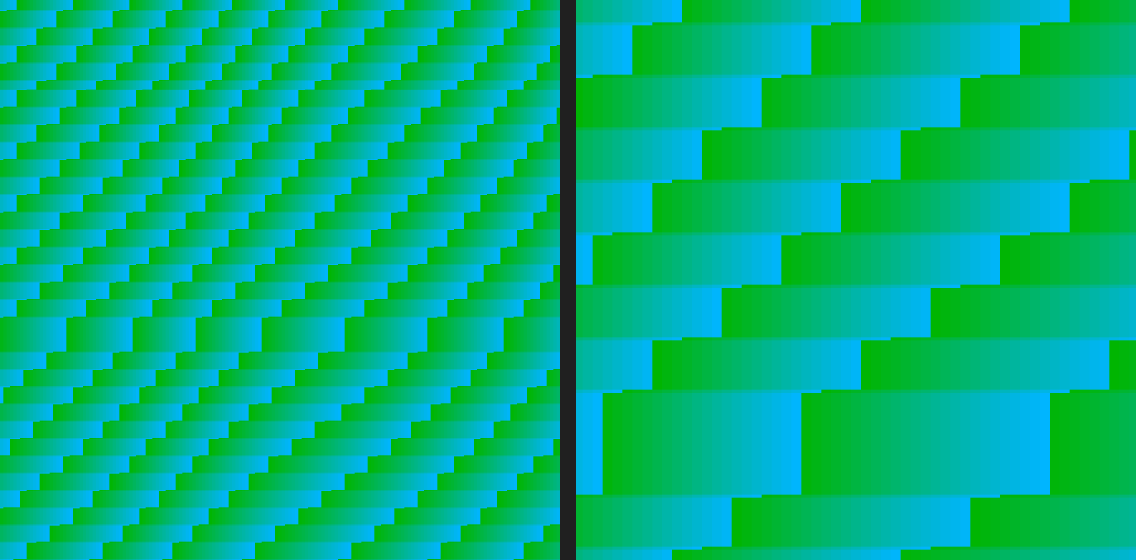
Left: the whole. Right: its middle third, enlarged.
This pattern is drawn by a WebGL 2 fragment shader. Its source:

```glsl
#version 300 es
precision highp float;
// Stepped rows of green-to-blue sawtooth ramps, sheared and warped into diagonal bands.

#define ROWS 32.0           // row pitch down the canvas
#define COLUMNS 169.0       // fine vertical quantising steps
#define LEFT_PHASE 0.70     // phase at the top left corner
#define RIGHT_PHASE 10.48   // phase at the top right corner
#define LEFT_STEP 0.337     // phase gained per row on the left
#define RIGHT_STEP 0.2245   // phase gained per row on the right
#define BULGE_WIDTH 0.22    // width of the compressed zone
#define NOTCH 0.06          // height of the sliver at each row top
#define GREEN_LEVEL 0.71
#define SAMPLES 3           // antialiasing samples per axis

uniform vec2 u_resolution;
out vec4 fragColor;

const float TAU = 6.2831853;

// Row number counted from the top, with one half-height and one double-height row.
float rowIndex(float y) {
    float q = (1.0 - y) * ROWS;
    float s = q + 0.43 + 0.48 * step(5.125, q);
    s -= clamp(s - 19.5, 0.0, 1.0);
    s += 0.012 * max(q - 20.0, 0.0);
    // A thin sliver leads each row part of the way to its new offset.
    float sliver = 1.0 - step(NOTCH, fract(s));
    return floor(s) - 0.4 * sliver;
}

// Gaussian bulge that drifts left and pulses in strength down the rows.
float bulge(float x, float row) {
    float centre = 0.58 - 0.006 * row;
    float strength = 0.36 + 0.1 * cos(TAU * (row - 24.0) / 20.0);
    float d = (x - centre) / BULGE_WIDTH;
    return strength * exp(-d * d);
}

// Ramp phase: its whole part numbers the bands, its fraction sets the colour.
float bandPhase(float x, float row) {
    float left = LEFT_PHASE + LEFT_STEP * row - 0.039 * max(row - 18.0, 0.0);
    float right = RIGHT_PHASE + RIGHT_STEP * row;
    return mix(left, right, x) + bulge(x, row);
}

vec3 pattern(vec2 uv) {
    float column = (floor(uv.x * COLUMNS) + 0.5) / COLUMNS;
    float ramp = fract(bandPhase(column, rowIndex(uv.y)));
    return vec3(0.0, GREEN_LEVEL, ramp);
}

void main() {
    // Average a small grid of samples to smooth every edge.
    vec3 color = vec3(0.0);
    for (int j = 0; j < SAMPLES; j++) {
        for (int i = 0; i < SAMPLES; i++) {
            vec2 offset = (vec2(i, j) + 0.5) / float(SAMPLES) - 0.5;
            color += pattern((gl_FragCoord.xy + offset) / u_resolution);
        }
    }
    fragColor = vec4(color / float(SAMPLES * SAMPLES), 1.0);
}
```
